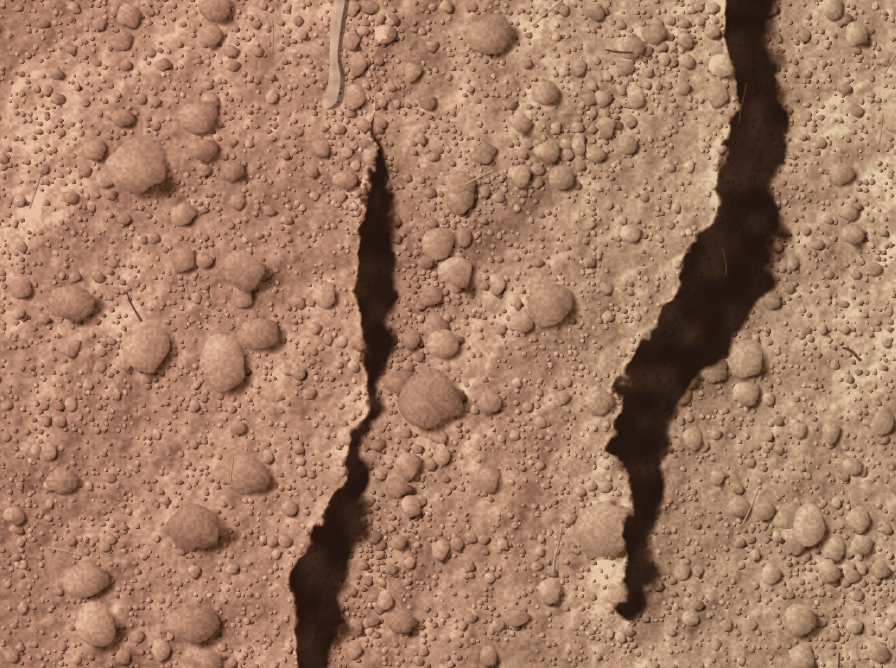
A Shadertoy shader for this texture:

```glsl
// Sunlit dry soil cut by two shadowed gullies, strewn with grit, pebbles and straw.
#define LIGHT vec2(-0.8, 0.6)
#define RELIEF 3.2
#define GRAIN 0.13
#define GRIT_SIZE 0.0095
#define TWIGS 18
#define SHADOW vec3(0.14, 0.085, 0.065)
#define BROWN vec3(0.34, 0.23, 0.16)
#define EARTH vec3(0.52, 0.38, 0.31)
#define CLAY vec3(0.65, 0.50, 0.41)
#define SOIL vec3(0.76, 0.60, 0.50)
#define DUST vec3(0.87, 0.74, 0.63)

float hash(vec2 p) { return fract(sin(dot(p, vec2(12.9898, 78.233))) * 43758.5453); }
float noise(vec2 p) {
    vec2 i = floor(p), f = fract(p);
    f = f * f * (3.0 - 2.0 * f);
    return mix(mix(hash(i), hash(i + vec2(1, 0)), f.x),
               mix(hash(i + vec2(0, 1)), hash(i + vec2(1, 1)), f.x), f.y);
}
float fbm(vec2 p) {
    float sum = 0.0, amp = 0.5;
    for (int i = 0; i < 5; i++, amp *= 0.5) {
        sum += amp * noise(p);
        p = mat2(1.6, 1.2, -1.2, 1.6) * p + 3.7;
    }
    return sum;
}
float bump(float x, float width) { return exp(-x * x / (width * width)); }
float segment(vec2 p, vec2 a, vec2 b) {
    vec2 ab = b - a;
    return length(p - a - ab * clamp(dot(p - a, ab) / dot(ab, ab), 0.0, 1.0));
}

// Channels where loose gravel has gathered
float gravelTrail(vec2 p) {
    float d = segment(p, vec2(0.60, 0.42), vec2(0.66, 0.66));
    d = min(d, segment(p, vec2(0.66, 0.66), vec2(0.86, 0.78)));
    d = min(d, segment(p, vec2(0.86, 0.78), vec2(1.05, 0.98)));
    d = min(d, segment(p, vec2(0.54, 1.00), vec2(0.52, 0.70)));
    d = min(d, segment(p, vec2(0.61, 0.30), vec2(0.54, 0.06)));
    d = min(d, segment(p, vec2(1.12, 0.19), vec2(1.33, 0.12)));
    return bump(d, 0.033);
}

// One layer of rounded stones with shadows to the lower right
float addStones(float tone, vec2 p, float size, float density, float edge) {
    vec2 cell = floor(p / size), facing = vec2(0);
    vec2 wobble = vec2(noise(p / size * 2.7), noise(p / size * 2.7 + 31.0)) - 0.5;
    float nearest = 9.0, shade = 0.0, blur = 0.1, tint = 0.0;
    for (int k = 0; k < 9; k++) {
        vec2 id = cell + vec2(k % 3 - 1, k / 3 - 1);
        float chance = mix(density, 0.85, gravelTrail(id * size) * step(size, 0.05));
        if (hash(id + size * 91.0) > chance) continue;
        float rnd = hash(id + 7.3), radius = size * mix(0.20, 0.48, hash(id + 4.9));
        vec2 centre = (id + 0.2 + 0.6 * vec2(rnd, hash(id + 15.1))) * size;
        vec2 q = (p - centre) / radius * vec2(mix(0.8, 1.2, rnd), 1.0) + 0.55 * wobble;
        shade = max(shade, 1.0 - smoothstep(0.65, 1.1, length(q + LIGHT * 0.5)));
        if (length(q) < nearest) {
            nearest = length(q);
            facing = q;
            blur = edge / radius;
            tint = rnd - 0.5;
        }
    }
    float stone = 0.71 + 0.16 * dot(facing, LIGHT) - 0.10 * pow(min(nearest, 1.0), 4.0)
                + 0.10 * tint + 0.12 * wobble.x;
    float cover = 1.0 - smoothstep(1.0 - blur, 1.0 + blur, nearest);
    return mix(tone * (1.0 - 0.55 * shade), stone, cover);
}

// Nearest gully: x is the distance to its wall, y the offset from its middle
vec2 gullies(vec2 p) {
    p.x += 0.10 * (fbm(p * 6.0) - 0.48) + 0.05 * (fbm(p * 21.0) - 0.48);
    float eastX = 0.94 + 0.18 * smoothstep(0.30, 0.70, p.y);
    float eastW = mix(0.016, 0.043, smoothstep(0.12, 0.5, p.y)) + 0.027 * bump(p.y - 0.53, 0.11)
                - 0.05 * (1.0 - smoothstep(0.02, 0.10, p.y));
    float westX = 0.465 + 0.11 * smoothstep(0.05, 0.5, p.y);
    float westW = 0.034 - 0.025 * smoothstep(0.18, 0.38, p.y) + 0.026 * bump(p.y - 0.61, 0.10)
                - 0.014 * smoothstep(0.72, 0.85, p.y);
    vec2 offset = p.x - vec2(westX, eastX), wall = abs(offset) - vec2(westW, eastW);
    return wall.x < wall.y ? vec2(wall.x, offset.x) : vec2(wall.y, offset.y);
}
vec3 soilRamp(float tone) {
    vec3 c = mix(SHADOW, BROWN, clamp((tone - 0.15) / 0.19, 0.0, 1.0));
    c = mix(c, EARTH, clamp((tone - 0.34) / 0.18, 0.0, 1.0));
    c = mix(c, CLAY, clamp((tone - 0.52) / 0.13, 0.0, 1.0));
    c = mix(c, SOIL, clamp((tone - 0.65) / 0.11, 0.0, 1.0));
    return mix(c, DUST, clamp((tone - 0.76) / 0.11, 0.0, 1.2));
}
void mainImage(out vec4 fragColor, in vec2 fragCoord) {
    vec2 p = fragCoord / iResolution.y;
    float edge = 1.0 / iResolution.y, size = GRIT_SIZE;
    // Lumpy ground, then grit, then larger stones
    float slope = fbm(p * 7.0) - fbm((p + LIGHT * 0.007) * 7.0);
    float tone = 0.72 + RELIEF * slope + 0.14 * (noise(p * 3.0) - 0.5);
    for (int i = 0; i < 4; i++, size *= 2.1)
        tone = addStones(tone, p, size, i == 0 ? 0.36 : 0.15, edge);
    tone += GRAIN * (noise(p * 250.0) - 0.5);
    // Bright crest on the left wall, soft shade on the right
    vec2 gully = gullies(p);
    float side = gully.y < 0.0 ? 1.0 : -1.0, soft = 0.0065 - 0.0025 * side;
    tone += 0.07 * side * exp(-max(gully.x, 0.0) / 0.03);
    tone = mix(0.12 + 0.16 * tone * noise(p * 30.0), tone, smoothstep(-soft, soft, gully.x));
    // Redder ground to the left, yellower to the right
    float warmth = smoothstep(0.3, 1.2, p.x + 0.3 * (noise(p * 4.0) - 0.5));
    vec3 color = soilRamp(tone) * mix(vec3(1.02, 0.97, 0.95), vec3(0.99, 1.02, 0.98), warmth);
    // Scattered straw; the first piece is a thick stick at the top
    for (int i = 0; i < TWIGS; i++) {
        float k = float(i), angle = 6.283 * hash(vec2(k, 9.1)), width = i == 0 ? 0.008 : 0.0012;
        vec2 a = vec2(1.34 * hash(vec2(k, 1.7)), hash(vec2(k, 5.3)));
        vec2 b = a + vec2(cos(angle), sin(angle)) * mix(0.02, 0.07, hash(vec2(k, 3.9)));
        if (i == 0) { a = vec2(0.506, 1.01); b = vec2(0.495, 0.85); }
        vec2 bent = p + 0.012 * (noise(p * 25.0) - 0.5);
        float under = segment(bent + LIGHT * width, a, b) - width;
        color = mix(color, SHADOW, 0.5 * (1.0 - smoothstep(-edge, edge, under)));
        vec3 straw = i % 3 == 1 ? BROWN : mix(SOIL, DUST, noise(p * 90.0));
        float cover = 1.0 - smoothstep(-edge, edge, segment(bent, a, b) - width);
        color = mix(color, straw, 0.85 * cover);
    }
    fragColor = vec4(color, 1.0);
}
```
